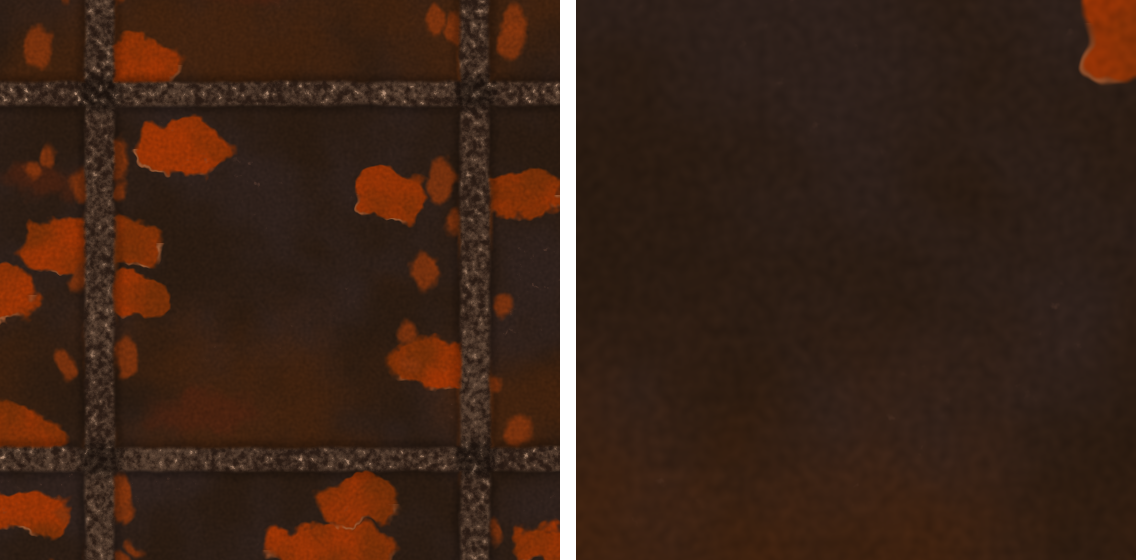
Left, the full canvas; right, a detail of the centre.
Reproduce this texture procedurally as a Shadertoy shader.

```glsl
// Dark, worn square tiles with flaked orange patches, rust stains and gritty grout.

vec2 hash2(vec2 p) {
    vec3 q = fract(p.xyx * vec3(0.1031, 0.1030, 0.0973));
    q += dot(q, q.yzx + 33.33);
    return fract((q.xx + q.yz) * q.zy);
}

float corner(vec2 cell, vec2 offset, vec2 f) {
    return dot(hash2(cell + offset) * 2.0 - 1.0, f - offset);
}

float gradientNoise(vec2 p) {
    vec2 i = floor(p), f = fract(p);
    vec2 u = f * f * f * (f * (f * 6.0 - 15.0) + 10.0);
    return mix(mix(corner(i, vec2(0, 0), f), corner(i, vec2(1, 0), f), u.x),
               mix(corner(i, vec2(0, 1), f), corner(i, vec2(1, 1), f), u.x), u.y);
}

float fbm(vec2 p) {
    float sum = 0.0, amp = 0.6;
    for (int i = 0; i < 4; i++) {
        sum += amp * gradientNoise(p);
        p = mat2(1.6, 1.2, -1.2, 1.6) * p + 7.3;
        amp *= 0.5;
    }
    return sum;
}

void mainImage(out vec4 fragColor, in vec2 fragCoord) {
    vec2 uv = fragCoord / iResolution.xy;
    float px = 1.0 / iResolution.y;

    // Tile grid: one full tile in the middle, neighbours cut by the canvas
    vec2 pitch = vec2(0.670, 0.653);
    vec2 grid = (uv - vec2(0.178, 0.180)) / pitch;
    vec2 id = floor(grid);
    vec2 q = (fract(grid) - 0.5) * pitch;

    float grain = gradientNoise(uv * 150.0);
    float cloud = fbm(uv * 5.0 + 20.0);
    float grit = fbm(uv * 75.0 + 3.0);
    vec2 warp = vec2(fbm(uv * 13.0 + 40.0), fbm(uv * 13.0 + 90.0));

    // Glaze: near-black brown, cooler in places, rusty towards the bottom
    vec3 color = mix(vec3(0.165, 0.105, 0.065), vec3(0.185, 0.130, 0.110),
                     smoothstep(-0.2, 0.3, cloud));
    float low = smoothstep(0.02, -0.22, q.y + warp.y * 0.12);
    color = mix(color, vec3(0.28, 0.14, 0.05), low * smoothstep(-0.3, 0.2, fbm(uv * 3.5 + 60.0)) * 0.75);

    // Lobed patches, one per height band; some are bare clay, some faded stains
    for (int i = 0; i < 6; i++) {
        vec2 seed = id * 17.0 + float(i) * 5.0 + 31.0;
        vec2 place = hash2(seed), kind = hash2(seed + 113.0);
        vec2 center = (vec2(place.x, (float(i) + 0.2 + 0.6 * place.y) / 6.0) - 0.5) * pitch * 0.94;
        vec2 radius = vec2(0.055 + 0.060 * kind.x, 0.032 + 0.020 * kind.y);
        float d = (length((q - center + warp * 0.07) / radius) - 1.0) * radius.y;
        float bare = step(0.38, kind.y);
        float soft = mix(0.014, 0.003, bare) + px;
        vec3 clay = mix(vec3(0.45, 0.18, 0.03), vec3(0.60, 0.20, 0.02),
                        smoothstep(-0.25, 0.25, cloud + warp.x * 0.5));
        float cover = smoothstep(soft, -soft, d);
        color = mix(color, mix(vec3(0.30, 0.13, 0.06), clay, bare), cover * mix(0.7, 1.0, bare));

        // Pale chipped rim along the lower edge
        float rim = smoothstep(0.003 + px, 0.0, abs(d)) * step(q.y, center.y);
        color = mix(color, vec3(0.63, 0.38, 0.23), rim * bare * smoothstep(0.05, 0.3, warp.x + 0.1) * 0.8);
    }

    // Small chips crowding the left and right tile edges, few in the middle
    for (int i = 0; i < 9; i++) {
        vec2 place = hash2(id * 23.0 + float(i) * 7.0 + 71.0) - 0.5;
        float side = sign(place.x) * (0.5 - 0.6 * pow(0.5 - abs(place.x), 2.0));
        vec2 center = vec2(side, place.y) * pitch * 0.91;
        float size = 0.007 + 0.020 * fract(place.x * 37.0);
        float d = length((q - center + warp * 0.04) * vec2(1.0, 0.7)) - size;
        color = mix(color, vec3(0.50, 0.20, 0.05), smoothstep(0.004 + px, -0.004 - px, d) * 0.85);
    }

    // Scuffed pale flecks
    float scuff = smoothstep(0.20, 0.42, grit) * smoothstep(0.08, 0.35, cloud);
    color = mix(color, vec3(0.40, 0.27, 0.21), scuff * 0.6);

    // Grout: wavering edges, thin rust line beside it, glinting grains inside
    vec2 gap = 0.5 * pitch - abs(q) - vec2(0.026, 0.021) + warp.yx * 0.008 + grit * 0.004;
    float edge = min(gap.x, gap.y);
    float rust = smoothstep(0.007, 0.0, abs(gap.x - 0.002)) * smoothstep(-0.05, 0.3, fbm(uv * 6.0 + 11.0));
    color = mix(color, vec3(0.48, 0.23, 0.08), rust * 0.7);
    color *= 1.0 - 0.25 * smoothstep(0.022, 0.0, edge);

    vec3 grout = mix(vec3(0.17, 0.11, 0.08), vec3(0.35, 0.26, 0.20), smoothstep(-0.28, 0.28, grit + cloud * 0.3));
    float crossing = smoothstep(0.025, -0.005, max(gap.x, gap.y));
    grout *= 1.0 - 0.35 * crossing;
    grout += vec3(0.34, 0.29, 0.25) * smoothstep(0.16, 0.42, grit) * (gap.y < gap.x ? 0.9 : 0.55);
    color = mix(color, grout, smoothstep(0.003 + px, -0.003 - px, edge));

    // Fine surface grain
    color *= 1.0 + 0.16 * grain + 0.12 * grit;
    fragColor = vec4(clamp(color, 0.0, 1.0), 1.0);
}
```
